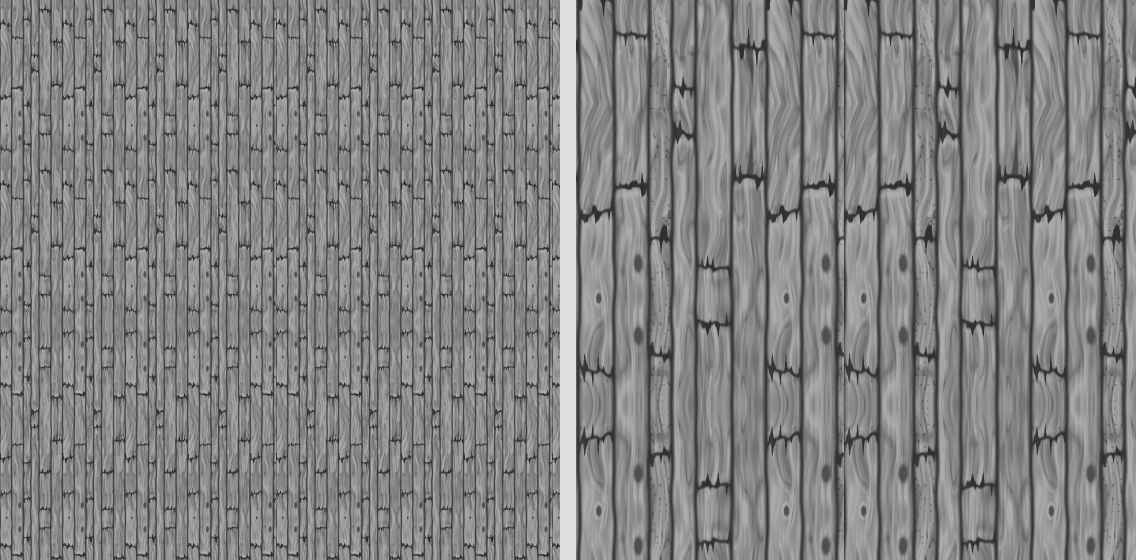
Left: the whole. Right: its middle third, enlarged.
A Shadertoy shader for this texture:

```glsl
// Weathered grey planks: six uneven boards repeat across, broken by splintered cracks.
// The board group is cut short by a wider tile, and the rows fold over one mirror line.
// Lengths are in units of 1/768 of the canvas; y runs downward inside the wood.

const float ROW = 220.4; // height of one repeat
const float edges[7] = float[7](0.0, 16.0, 32.0, 42.5, 53.5, 70.0, 85.8);
const vec3 cracks[6] = vec3[6](vec3(33, 133, 205), vec3(51, 121, 121),
    vec3(27, 145, 198), vec3(76, 97, 97), vec3(14, 158, 183), vec3(57, 117, 117));

float hash(vec2 p) {
    return fract(sin(dot(p, vec2(127.1, 311.7))) * 43758.5453);
}

// Value noise that wraps vertically after the given number of rows
float noise(vec2 p, float rows) {
    vec2 i = floor(p), f = fract(p);
    f = f * f * (3.0 - 2.0 * f);
    float a = mod(i.y, rows), b = mod(i.y + 1.0, rows);
    return mix(mix(hash(vec2(i.x, a)), hash(vec2(i.x + 1.0, a)), f.x),
               mix(hash(vec2(i.x, b)), hash(vec2(i.x + 1.0, b)), f.x), f.y);
}

// Board edge with a slight hand-cut wobble
float edgeAt(int i, float v) {
    return edges[i] + 1.0 * (noise(vec2(float(i % 6) * 7.0, v * 16.0), 16.0) - 0.5);
}

float wood(vec2 c) {
    // Repeat across, then fold and repeat down
    float x = mod(mod(c.x, 378.5), 85.8);
    float y = mod(441.0 - abs(c.y - 441.0), ROW);
    float v = y / ROW;

    // Find the board
    int id = 0;
    for (int i = 1; i < 6; i++) if (x > edgeAt(i, v)) id = i;
    float left = edgeAt(id, v), right = edgeAt(id + 1, v);
    float seed = float(id) * 31.0;
    float across = (x - left) / (right - left);
    float side = min(x - left, right - x);

    // Wavy grain; the first board carries a chevron between its upper cracks
    float sway = 6.0 * (noise(vec2(seed, v * 11.0), 11.0) - 0.5);
    float s = x + sway * sin(3.14 * clamp(across, 0.0, 1.0));
    if (id == 0) s += 0.25 * min(abs(y - 83.0), 50.0);
    float broad = noise(vec2(s * 0.42 + seed, v * 9.0), 9.0);
    float fine = noise(vec2(s * 1.1 + seed, v * 22.0), 22.0);
    float tone = 0.555 + 0.12 * (broad - 0.5) + 0.17 * (fine - 0.5);
    tone += 0.02 * (hash(vec2(seed, 4.0)) - 0.5);
    tone -= 0.09 * (1.0 - smoothstep(0.0, 0.09, abs(broad - 0.42)));
    tone += 0.07 * (1.0 - smoothstep(0.0, 0.09, abs(broad - 0.62)));

    // Pitted wear on the narrow board
    if (id == 2) tone -= 0.16 * smoothstep(0.75, 0.95, noise(vec2(x, v * 150.0), 150.0));

    // Knots with a faint pale rim
    if (id < 2) for (int k = 0; k < 2; k++) {
        vec2 center = id == 0 ? vec2(9.0, 172.0) : vec2(27.0, 156.0 + 33.0 * float(k));
        vec2 size = id == 0 ? vec2(1.2, 2.4) : vec2(2.1, 4.6);
        float r = length((vec2(x, y) - center) / size);
        tone += 0.04 * exp(-8.0 * (r - 1.5) * (r - 1.5));
        tone = mix(0.31, tone, smoothstep(0.6, 1.15, r));
    }

    // Long tapering splits that run inward from both cracks of the last board
    float inward = min(y - 57.0, 117.0 - y);
    if (id == 5 && inward > 0.0) {
        float wedge = 2.0 * (1.0 - inward / 24.0);
        float offset = abs(x - mix(left, right, 0.5) - 0.06 * inward);
        tone = mix(tone, 0.3, 1.0 - smoothstep(wedge - 0.8, wedge + 0.4, offset));
    }

    // Cracks: a jagged tilted cut with a few splinters reaching both ways
    float nearCrack = 0.0;
    float reach = id == 0 || id == 5 ? 9.0 : 6.5;
    for (int k = 0; k < 3; k++) {
        float mark = seed + cracks[id][k];
        float tilt = (k == 1 ? -1.0 : 1.0) * (id == 0 ? 5.0 : 1.0);
        float jag = 2.0 * (noise(vec2(x * 0.4 + mark, 3.0), 64.0) - 0.5);
        float dy = y - cracks[id][k] - (id == 0 ? tilt : 1.0) * (across - 0.5) - jag;
        dy = mod(dy + 0.5 * ROW, ROW) - 0.5 * ROW;
        float splinter = noise(vec2(x * 0.8 + mark, dy > 0.0 ? 9.0 : 17.0), 64.0);
        float depth = 0.5 + reach * pow(splinter, 5.0);
        tone += 0.05 * exp(-0.3 * (dy - 3.5) * (dy - 3.5));
        tone = mix(0.19, tone, smoothstep(depth - 0.7, depth + 0.9, abs(dy)));
        nearCrack = max(nearCrack, exp(-dy * dy / 14.0));
    }

    // Lit left rim, then the dark gap, which opens up beside a crack
    tone += 0.04 * exp(-1.2 * (x - left - 2.6) * (x - left - 2.6));
    tone = min(tone, 0.67);
    float gap = 0.6 * nearCrack;
    return mix(0.2, tone, smoothstep(gap - 0.2, gap + 1.7, side));
}

void mainImage(out vec4 fragColor, in vec2 fragCoord) {
    // Average four samples for smooth edges
    float grey = 0.0;
    for (int i = 0; i < 4; i++) {
        vec2 offset = vec2(i % 2, i / 2) * 0.5 - 0.25;
        vec2 uv = (fragCoord + offset) / iResolution.xy;
        grey += 0.25 * wood(768.0 * vec2(uv.x, 1.0 - uv.y));
    }
    fragColor = vec4(vec3(grey), 1.0);
}
```
